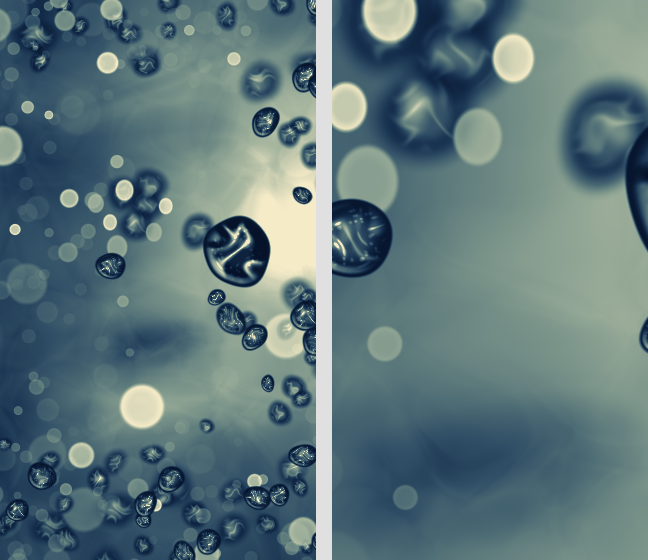
Left: the whole. Right: its middle third, enlarged.
This texture is drawn by a Shadertoy shader. Its source:

```glsl
// Water drops and bokeh discs drifting in hazy teal light.
// A single tone value is layered (haze, soft discs, blurred drops, sharp
// drops) and finally coloured through a navy-to-cream ramp.

float hash(vec2 c) { return fract(sin(dot(c, vec2(127.1, 311.7))) * 43758.55); }
vec2 hash2(vec2 c) { return vec2(hash(c), hash(c + 17.3)); }
float fade(float a, float b, float x) { return 1.0 - smoothstep(a, b, x); }
mat2 turn(float a) { return mat2(cos(a), sin(a), -sin(a), cos(a)); }

vec3 ramp(float tone) {
    vec3 stops[7] = vec3[7](
        vec3(0.02, 0.07, 0.16), vec3(0.08, 0.18, 0.30), vec3(0.19, 0.31, 0.40),
        vec3(0.31, 0.43, 0.46), vec3(0.48, 0.58, 0.54), vec3(0.65, 0.71, 0.62),
        vec3(0.96, 0.92, 0.78));
    float t = clamp(tone, 0.0, 1.0) * 5.999;
    int i = int(t);
    return mix(stops[i], stops[i + 1], fract(t));
}

// Layered, warped sines for the smoky haze, about -1 to 1
float smoke(vec2 p) {
    float sum = 0.0, amp = 0.5;
    p *= 9.0;
    for (int i = 0; i < 5; i++) {
        p = turn(1.1) * p + 0.6 * sin(p.yx * 1.3 + float(i));
        sum += amp * sin(p.x) * cos(p.y * 0.8);
        p *= 1.75;
        amp *= 0.58;
    }
    return sum;
}

// Cellular noise: distance to the nearest scattered point
float cells(vec2 p) {
    float nearest = 1.0;
    for (int k = 0; k < 9; k++) {
        vec2 cell = floor(p) + vec2(k % 3 - 1, k / 3 - 1);
        nearest = min(nearest, length(cell + hash2(cell) - p));
    }
    return nearest;
}

float haze(vec2 p) {
    vec2 glow = (p - vec2(0.55, 0.6)) * vec2(6.5, 6.0);
    float tone = 0.27 + 0.38 * smoothstep(0.0, 0.33, p.x) * smoothstep(-0.1, 0.36, p.y);
    tone += 0.42 * exp(-dot(glow, glow)) - 0.13 * smoothstep(0.8, 1.0, p.y);
    vec2 shadow = (p - vec2(0.27, 0.385)) * vec2(9.0, 24.0);
    tone -= 0.22 * exp(-dot(shadow, shadow)) * (1.0 + smoke(p * 2.0));
    return tone + 0.17 * smoke(p) + 0.07 * smoke(p.yx * 2.7 + 3.0);
}

// How crowded the frame is: top left, left edge and bottom
float crowd(vec2 p) {
    float top = 1.3 * smoothstep(0.78, 0.92, p.y) * fade(0.38, 0.5, p.x);
    return max(max(top, fade(0.12, 0.3, p.y)), 0.8 * fade(0.1, 0.26, p.x));
}

void disc(inout float tone, vec2 p, float r, float glow) {
    float d = length(p) / r;
    float body = fade(0.84, 1.06, d) * (0.85 + 0.15 * smoothstep(0.5, 0.9, d));
    tone = mix(tone, max(tone + 0.1, 0.64 + 0.4 * glow), body * mix(0.22, 0.97, glow));
}

void scatterDiscs(inout float tone, vec2 p, float size, float amount) {
    for (int k = 0; k < 9; k++) {
        vec2 cell = floor(p / size) + vec2(k % 3 - 1, k / 3 - 1);
        vec2 id = cell + size * 731.0, center = (cell + hash2(id)) * size;
        if (hash(id + 5.1) > amount * (0.06 + crowd(center))) continue;
        disc(tone, p - center, size * mix(0.2, 0.4, hash(id + 9.7)), pow(hash(id + 3.3), 4.0));
    }
}

// One drop: dark wobbly rim, refracted streaks and fine glints inside
void drop(inout float tone, vec2 p, float r, float blur, float gloss, float seed) {
    vec2 q = p / r, e = turn(seed * 6.3) * q;
    e.x *= 1.0 + 0.3 * fract(seed * 7.7);
    float a = atan(e.y, e.x);
    float d = length(e) * (1.0 + 0.04 * sin(2.0 * a + seed) + 0.03 * sin(3.0 * a + seed * 9.0)
        + 0.05 * gloss * sin(5.0 * a));
    if (d > 1.6) return;
    float soft = max(blur, 1.2 / (r * iResolution.y)), crisp = fade(0.1, 0.3, blur);
    float mask = fade(1.0 - soft, 1.0 + soft, d);
    vec2 w = e + 0.25 * sin(e.yx * 5.0 + seed * 30.0);
    float swirl = sin(4.5 * w.x + 2.0 * sin(3.0 * w.y + seed * 5.0) + 1.3 * sin(7.0 * w.x - 4.0 * w.y));
    float streak = pow(0.5 + 0.5 * swirl, 2.5);
    float shade = 0.02 + 0.36 * fade(0.3, 0.95, d);
    shade += gloss * (2.3 * streak - 0.7) * fade(0.6, 0.98, d);
    float crescent = smoothstep(0.66, 0.8, d) * fade(0.84, 0.95, d) * crisp;
    shade += 0.6 * crescent * smoothstep(0.1, 0.9, dot(q, vec2(-0.5, -0.8)));
    float speck = fade(0.08, 0.36, cells(w * 4.2 + seed * 40.0));
    shade += 0.75 * speck * (0.35 + 0.65 * streak) * fade(0.55, 0.95, d) * crisp * (1.0 - gloss);
    vec2 spot = (e - vec2(0.25, 0.3) * sin(seed * 20.0)) * vec2(0.7, 1.3);
    shade += 0.55 * fade(0.05, 0.24 + blur, length(spot)) * fract(seed * 13.7 + 0.3);
    tone = mix(tone, shade, mask * (1.0 - 0.5 * blur));
}

void scatterDrops(inout float tone, vec2 p, float size, float blur, float topShare) {
    for (int k = 0; k < 9; k++) {
        vec2 cell = floor(p / size) + vec2(k % 3 - 1, k / 3 - 1);
        vec2 id = cell + size * 517.0, center = (cell + hash2(id)) * size;
        float right = 0.7 * smoothstep(0.37, 0.47, center.x);
        float top = topShare * smoothstep(0.8, 0.92, center.y);
        float amount = max(max(right, top), 0.75 * fade(0.12, 0.3, center.y));
        amount *= smoothstep(0.08, 0.14, length(center - vec2(0.45, 0.56)));
        if (hash(id + 2.9) > amount) continue;
        drop(tone, p - center, size * mix(0.16, 0.31, hash(id + 6.1)), blur, 0.16, hash(id + 8.3));
    }
}

void mainImage(out vec4 fragColor, in vec2 fragCoord) {
    vec2 p = fragCoord / iResolution.y;
    p.x += 0.28125 - 0.5 * iResolution.x / iResolution.y;
    float tone = haze(p);

    // Out-of-focus layers
    scatterDrops(tone, p, 0.12, 0.5, 0.9);
    scatterDiscs(tone, p, 0.11, 0.7);
    scatterDrops(tone, p, 0.075, 0.35, 0.7);
    scatterDiscs(tone, p, 0.07, 0.65);
    scatterDiscs(tone, p, 0.036, 0.42);
    disc(tone, p - vec2(0.51, 0.4), 0.042, 0.85);

    // Cluster left of the middle: dark blurred drops, then bright discs
    for (int i = 0; i < 10; i++) {
        float n = float(i);
        vec2 offset = (0.016 + 0.006 * n) * vec2(cos(n * 2.4), sin(n * 2.4));
        if (i < 4) drop(tone, p - vec2(0.24, 0.635) - offset * 1.3, 0.027, 0.4, 0.1, 0.13 * n);
        else disc(tone, (p - vec2(0.235, 0.61) - offset) * vec2(1.0, 0.85), 0.013 + 0.002 * mod(n, 4.0), 0.95 - 0.3 * mod(n, 2.0));
    }
    drop(tone, p - vec2(0.352, 0.587), 0.03, 0.35, 0.1, 0.6);

    // Sharp drops, then the large one in focus
    scatterDrops(tone, p, 0.092, 0.05, 0.1);
    drop(tone, p - vec2(0.197, 0.525), 0.026, 0.04, 0.16, 0.3);
    drop(tone, p - vec2(0.412, 0.43), 0.03, 0.12, 0.2, 0.9);
    drop(tone, p - vec2(0.386, 0.469), 0.016, 0.08, 0.16, 0.2);
    drop(tone, p - vec2(0.423, 0.551), 0.061, 0.02, 0.42, 0.52);

    fragColor = vec4(ramp(tone), 1.0);
}
```
